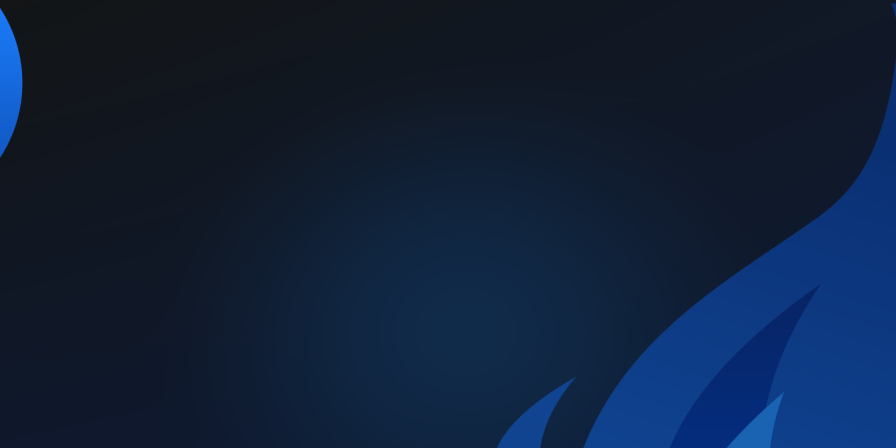
Reproduce this background procedurally as a Shadertoy shader.

```glsl
// Dark navy backdrop with a soft glow, layered blue flames at right and a bright disc at left.

// Backdrop colours and glow
const vec3 CORNER_TOP_LEFT = vec3(0.073, 0.083, 0.088);
const vec3 CORNER_TOP_RIGHT = vec3(0.065, 0.094, 0.150);
const vec3 CORNER_LOW_LEFT = vec3(0.058, 0.094, 0.172);
const vec3 CORNER_LOW_RIGHT = vec3(0.055, 0.105, 0.205);
const vec3 GLOW_COLOR = vec3(0.062, 0.167, 0.288);
const vec2 GLOW_CENTER = vec2(1.04, 0.26);
const vec2 GLOW_RADIUS = vec2(0.75, 0.65);

// Flame colours
const vec3 FLAME_LOW = vec3(0.060, 0.262, 0.565);
const vec3 FLAME_HIGH = vec3(0.040, 0.185, 0.450);
const vec3 INNER_LOW = vec3(0.015, 0.175, 0.490);
const vec3 INNER_HIGH = vec3(0.030, 0.140, 0.390);
const vec3 SIDE_COLOR = vec3(0.065, 0.265, 0.565);
const vec3 SPARK_COLOR = vec3(0.100, 0.385, 0.700);

// Disc
const vec2 DISC_CENTER = vec2(-0.255, 0.815);
const float DISC_RADIUS = 0.305;
const vec3 DISC_LOW = vec3(0.070, 0.350, 0.780);
const vec3 DISC_HIGH = vec3(0.100, 0.470, 0.950);

// Joints of the large flame's outline
const vec2 FLAME_FOOT = vec2(1.302, 0.0);
const vec2 FLAME_BEND = vec2(1.823, 0.513);
const vec2 FLAME_NECK = vec2(2.0, 0.870);
const vec2 FLAME_TIP = vec2(1.990, 0.992);

vec2 bezier(vec2 a, vec2 b, vec2 c, vec2 d, float t) {
    float s = 1.0 - t;
    return s * s * s * a + 3.0 * s * t * (s * b + t * c) + t * t * t * d;
}

// x of a cubic curve at height y; the curve must rise steadily
float curveX(vec2 a, vec2 b, vec2 c, vec2 d, float y) {
    float low = 0.0, high = 1.0;
    for (int i = 0; i < 18; i++) {
        float mid = 0.5 * (low + high);
        if (bezier(a, b, c, d, mid).y < y) low = mid;
        else high = mid;
    }
    return bezier(a, b, c, d, 0.5 * (low + high)).x;
}

// Positive inside the large flame
float largeFlame(vec2 p) {
    float edge;
    if (p.y < FLAME_BEND.y)
        edge = curveX(FLAME_FOOT, vec2(1.406, 0.258), vec2(1.628, 0.375), FLAME_BEND, p.y);
    else if (p.y < FLAME_NECK.y)
        edge = curveX(FLAME_BEND, vec2(1.914, 0.578), vec2(1.974, 0.667), FLAME_NECK, p.y);
    else
        edge = curveX(FLAME_NECK, vec2(2.008, 0.909), vec2(2.003, 0.964), FLAME_TIP, p.y);
    return min(p.x - edge, FLAME_TIP.y - p.y);
}

// Positive inside a tongue; feet and bows hold the left and right sides
float tongue(vec2 p, vec2 tip, vec2 feet, vec2 bows) {
    float h = p.y / tip.y;
    vec2 sides = mix(feet, vec2(tip.x), h) - bows * 4.0 * h * (1.0 - h);
    return min(min(p.x - sides.x, sides.y - p.x), tip.y - p.y);
}

float coverage(float inside) {
    return clamp(0.5 + inside / max(fwidth(inside), 1e-5), 0.0, 1.0);
}

vec3 backdrop(vec2 p, vec2 uv) {
    vec3 low = mix(CORNER_LOW_LEFT, CORNER_LOW_RIGHT, uv.x);
    vec3 high = mix(CORNER_TOP_LEFT, CORNER_TOP_RIGHT, uv.x);
    float glow = 1.0 - length((p - GLOW_CENTER) / GLOW_RADIUS);
    return mix(mix(low, high, uv.y), GLOW_COLOR, smoothstep(0.0, 1.0, glow));
}

void mainImage(out vec4 fragColor, in vec2 fragCoord) {
    vec2 uv = fragCoord / iResolution.xy;
    vec2 p = fragCoord / iResolution.y;
    vec3 color = backdrop(p, uv);

    // Disc at the left border
    float discShade = smoothstep(0.62, 1.0, p.y);
    float disc = DISC_RADIUS - length(p - DISC_CENTER);
    color = mix(color, mix(DISC_LOW, DISC_HIGH, discShade), coverage(disc));

    // Large flame, darkening upward and to the right
    float flameShade = clamp(p.y * 1.1 + 0.35 * (p.x - 1.3), 0.0, 1.0);
    color = mix(color, mix(FLAME_LOW, FLAME_HIGH, flameShade), coverage(largeFlame(p)));

    // Tongues, back to front
    float side = tongue(p, vec2(1.286, 0.159), vec2(1.109, 1.206), vec2(0.026, 0.014));
    color = mix(color, SIDE_COLOR, coverage(side));

    float inner = tongue(p, vec2(1.833, 0.367), vec2(1.495, 1.698), vec2(0.047, 0.029));
    vec3 innerColor = mix(INNER_LOW, INNER_HIGH, clamp(p.y / 0.367, 0.0, 1.0));
    color = mix(color, innerColor, coverage(inner));

    float spark = tongue(p, vec2(1.750, 0.125), vec2(1.622, 1.719), vec2(0.005, 0.004));
    color = mix(color, SPARK_COLOR, coverage(spark));

    fragColor = vec4(color, 1.0);
}
```
